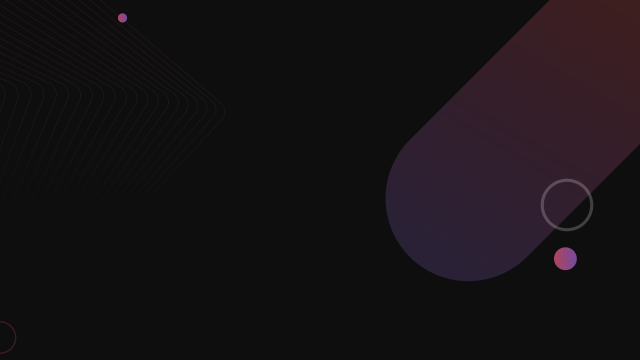
Write a WebGL 2 fragment shader that draws this background.

```glsl
#version 300 es
precision highp float;
// Dark backdrop with a slanted gradient capsule, fine nested contours, rings and dots.
uniform vec2 u_resolution;
out vec4 outColor;

const vec3 BACKDROP = vec3(0.055, 0.054, 0.054);
const vec3 INDIGO = vec3(0.165, 0.130, 0.215);
const vec3 PLUM = vec3(0.200, 0.117, 0.165);
const vec3 MAROON = vec3(0.245, 0.120, 0.120);
const vec3 ROSE = vec3(0.69, 0.27, 0.37);
const vec3 VIOLET = vec3(0.46, 0.29, 0.62);
const int CONTOURS = 22;

// Antialiased coverage; px is the size of one pixel in canvas units.
float fill(float d, float px) {
    return clamp(0.5 - d / px, 0.0, 1.0);
}

float stroke(float d, float halfWidth, float px) {
    return fill(abs(d) - halfWidth, px);
}

float circle(vec2 p, vec2 center, float radius) {
    return length(p - center) - radius;
}

// Capsule with one round end at start, running on without limit along dir.
float openCapsule(vec2 p, vec2 start, vec2 dir, float radius) {
    vec2 q = p - start;
    return length(q - dir * max(dot(q, dir), 0.0)) - radius;
}

// Wedge pointing right, with separate upper and lower slopes and a round tip.
float roundWedge(vec2 p, vec2 tip, float upper, float lower, float radius) {
    vec2 q = p - tip - vec2(0.41 * radius, 0.0);
    vec2 sides = vec2(dot(q, vec2(sin(upper), cos(upper))),
                      dot(q, vec2(sin(lower), -cos(lower)))) + radius;
    return length(max(sides, 0.0)) + min(max(sides.x, sides.y), 0.0) - radius;
}

// Nested wedges whose slopes change step by step toward the left.
float contours(vec2 p, float px) {
    float coverage = 0.0;
    for (int i = 0; i < CONTOURS; i++) {
        float t = float(i) / 20.0;
        vec2 tip = vec2(0.625 - 0.486 * t - 0.13 * t * t,
                        0.692 + 0.065 * t * (2.0 - t));
        float upper = radians(mix(40.5, 22.0, t));
        float lower = radians(mix(47.0, 72.0, t));
        float d = roundWedge(p, tip, upper, lower, 0.034);
        coverage = max(coverage, stroke(d, 0.001, px));
    }
    return coverage;
}

vec3 capsuleColor(vec2 p) {
    float t = (dot(p, vec2(0.5, 0.85)) - 0.83) / 0.91;
    vec3 low = mix(INDIGO, PLUM, clamp(t * 2.0, 0.0, 1.0));
    return mix(low, MAROON, clamp(t * 2.0 - 1.0, 0.0, 1.0));
}

// Disc with a rose to violet gradient from left to right.
vec3 addDot(vec3 base, vec2 p, vec2 center, float radius, float px) {
    float t = clamp(0.5 + 0.5 * (p.x - center.x) / radius, 0.0, 1.0);
    return mix(base, mix(ROSE, VIOLET, t), fill(circle(p, center, radius), px));
}

vec3 addRing(vec3 base, float d, float halfWidth, vec4 tint, float px) {
    return mix(base, tint.rgb, tint.a * stroke(d, halfWidth, px));
}

void main() {
    float px = 1.0 / u_resolution.y;
    vec2 p = gl_FragCoord.xy * px;
    vec3 color = BACKDROP;

    // Contours: reddish above, grey and fading below
    vec3 lineColor = mix(vec3(0.105), vec3(0.15, 0.085, 0.09), smoothstep(0.68, 0.9, p.y));
    float fade = smoothstep(0.27, 0.78, p.y);
    color = mix(color, lineColor, contours(p, px) * fade);

    // Capsule
    float capsule = openCapsule(p, vec2(1.301, 0.449), vec2(sqrt(0.5)), 0.230);
    color = mix(color, capsuleColor(p), fill(capsule, px));

    // Rings
    float largeRing = circle(p, vec2(1.575, 0.4306), 0.0687);
    color = addRing(color, largeRing, 0.0043, vec4(1.0, 1.0, 1.0, 0.21), px);
    float cornerRing = circle(p, vec2(0.0, 0.0625), 0.0435);
    color = addRing(color, cornerRing, 0.002, vec4(0.24, 0.10, 0.13, 1.0), px);

    // Dots
    color = addDot(color, p, vec2(1.5706, 0.2813), 0.0317, px);
    color = addDot(color, p, vec2(0.3403, 0.9502), 0.0127, px);

    outColor = vec4(color, 1.0);
}
```
